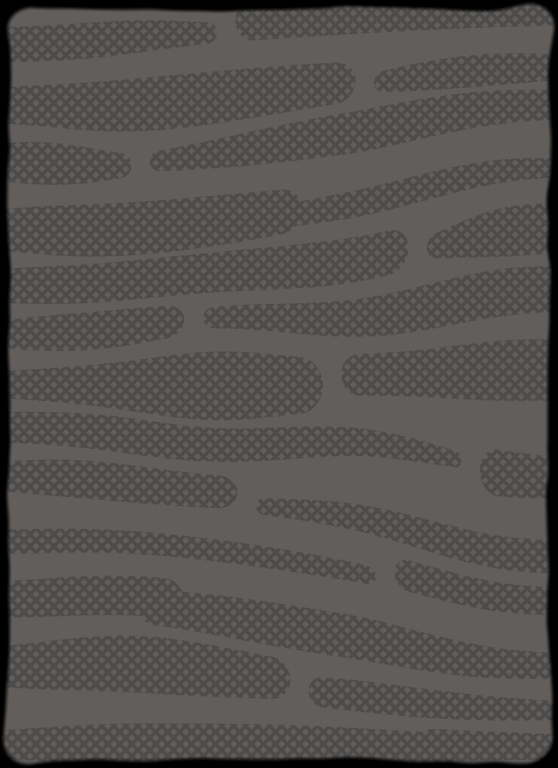
Give the GLSL for this pattern, as a Shadertoy shader.

```glsl
// Grey plate with wavy animal stripes filled by a diamond mesh, on ragged black edges.

const vec3 PLATE_COLOR  = vec3(0.380, 0.368, 0.360);
const vec3 STRIPE_COLOR = vec3(0.305, 0.300, 0.296);

const float ROWS         = 13.0;   // stripe rows over the height
const float MESH_PITCH   = 0.0156; // width of one mesh cell
const float DIAMOND_HALF = 0.29;   // half side of a diamond, in cells
const float TILT         = 0.085;  // how far the stripes fan out to the right
const float EYE_SWELL    = 0.45;   // swelling of the flow at the eye
const vec2  EYE          = vec2(0.29, 0.5);
const float EDGE_INSET   = 0.012;
const float EDGE_WOBBLE  = 0.011;
const float EDGE_SOFT    = 0.004;
const float CORNER_ROUND = 0.03;
const float TAU          = 6.2831853;

float hash(vec2 p) {
    return fract(sin(dot(p, vec2(127.1, 311.7))) * 43758.5453);
}

float noise(vec2 p) {
    vec2 i = floor(p), f = fract(p);
    f = f * f * (3.0 - 2.0 * f);
    return mix(mix(hash(i), hash(i + vec2(1, 0)), f.x),
               mix(hash(i + vec2(0, 1)), hash(i + vec2(1, 1)), f.x), f.y);
}

// Bends the plane so that straight rows fan out and swell around the eye.
vec2 flow(vec2 p, float width) {
    float d = p.y - EYE.y;
    float s = smoothstep(0.1, 1.1, p.x / width) - 0.3;
    float v = d - TILT * sin(TAU * d) * s;
    vec2 e = (p - EYE) / vec2(0.14, 0.09);
    v *= 1.0 - EYE_SWELL * exp(-dot(e, e));
    v += 0.022 * (noise(p * vec2(4.5, 5.0) + 7.0) - 0.5);
    return vec2(p.x, v + EYE.y);
}

// Horizontal stroke from root to tip with a changing radius.
float stroke(vec2 p, float root, float tip, float y, vec3 radii) {
    float t = clamp((p.x - root) / (tip - root), 0.0, 1.0);
    float radius = mix(radii.x, radii.y, t) + radii.z * sin(0.5 * TAU * t);
    return length(p - vec2(mix(root, tip, t), y)) - radius;
}

// Each row holds one stroke from either side, meeting at a split point.
float stripes(vec2 p, float width) {
    float d = 1.0;
    for (float row = -1.0; row <= ROWS; row++) {
        float split = width * mix(0.2, 0.85, fract(row * 0.618 + 0.9));
        float gap = hash(vec2(row, 9.0)) < 0.2 ? -0.03 : 0.012;
        for (float side = -1.0; side <= 1.0; side += 2.0) {
            vec2 id = vec2(row, side * 3.0);
            vec3 radii = vec3(mix(0.011, 0.024, hash(id + 0.3)),
                              mix(0.007, 0.032, hash(id + 1.7)),
                              0.012 * hash(id + 2.9));
            float y = (row + 0.5 + 0.3 * (hash(id + 4.1) - 0.5)) / ROWS;
            float root = side < 0.0 ? -0.05 : width + 0.05;
            float tip = split + side * (gap + radii.y);
            d = min(d, stroke(p, root, tip, y, radii));
        }
    }
    return d;
}

// Staggered diamonds: a square grid turned by 45 degrees.
float diamonds(vec2 p, float pixel) {
    vec2 g = abs(fract(vec2(p.x + p.y, p.x - p.y) / MESH_PITCH) - 0.5);
    float soft = 0.8 * pixel / MESH_PITCH;
    return 1.0 - smoothstep(-soft, soft, max(g.x, g.y) - DIAMOND_HALF);
}

// Rounded box with a wobbling outline and slightly flared corners.
float plate(vec2 p, vec2 size) {
    vec2 c = abs(p - 0.5 * size);
    vec2 toCorner = 0.5 * size - c;
    vec2 q = c - 0.5 * size + EDGE_INSET + CORNER_ROUND;
    float d = length(max(q, 0.0)) + min(max(q.x, q.y), 0.0) - CORNER_ROUND;
    d -= 0.007 * exp(-220.0 * dot(toCorner, toCorner));
    float wobble = 0.7 * noise(p * 11.0 + 3.0) + 0.3 * noise(p * 31.0);
    return d + EDGE_WOBBLE * (wobble - 0.5);
}

void mainImage(out vec4 fragColor, in vec2 fragCoord) {
    float pixel = 1.0 / iResolution.y;
    vec2 p = fragCoord * pixel;
    vec2 size = iResolution.xy * pixel;

    // Mesh-filled stripes
    float band = stripes(flow(p, size.x), size.x);
    float dark = 1.0 - smoothstep(-0.8 * pixel, 0.8 * pixel, band);
    dark *= 1.0 - diamonds(p, pixel);
    vec3 color = mix(PLATE_COLOR, STRIPE_COLOR, dark);

    // Soft black surround
    color *= 1.0 - smoothstep(-EDGE_SOFT, EDGE_SOFT, plate(p, size));
    fragColor = vec4(color, 1.0);
}
```
